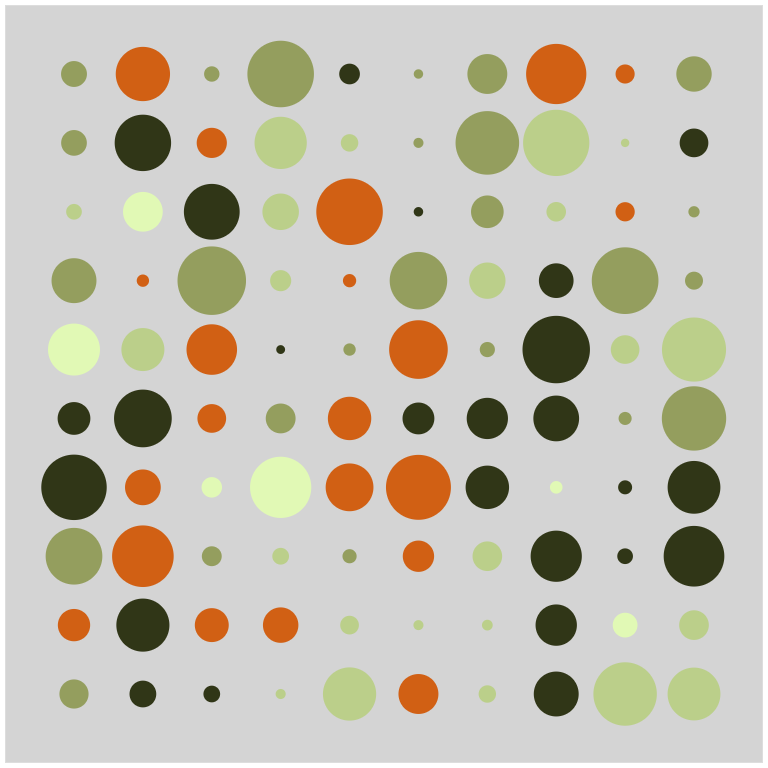
This pattern is drawn by a Shadertoy shader. Its source:

```glsl
// A ten by ten grid of flat discs on a pale grey panel with a thin white rim.
// Each cell hashes its index to a radius and a palette colour; the rim and the
// empty margin are equal on all sides, so opposite edges join when tiled.

const float COUNT = 10.0;          // discs across and down
const float SPACING = 0.0897;      // distance between disc centres
const float RADIUS_MIN = 0.0052;
const float RADIUS_MAX = 0.0446;   // stays inside its cell
const float RADIUS_SKEW = 1.3;     // above 1 favours small discs
const float RIM_WIDTH = 0.0068;
const uint SEED = 17u;

const vec3 RIM = vec3(1.0);
const vec3 PANEL = vec3(0.83);
const vec3 SAGE = vec3(0.733, 0.812, 0.541);
const vec3 ORANGE = vec3(0.82, 0.375, 0.08);
const vec3 OLIVE = vec3(0.58, 0.62, 0.37);
const vec3 FOREST = vec3(0.19, 0.21, 0.09);
const vec3 PALE_LIME = vec3(0.882, 0.976, 0.71);

// Integer bit mixing, returned as a value from 0 to 1
float hash(uvec2 cell, uint channel) {
    uint h = cell.x * 1973u + cell.y * 9277u + channel * 26699u + SEED * 7919u;
    h = (h ^ (h >> 16)) * 0x7feb352du;
    h = (h ^ (h >> 15)) * 0x846ca68bu;
    h ^= h >> 16;
    return float(h >> 8) / 16777216.0;
}

// Weighted choice from the palette
vec3 discColour(float pick) {
    if (pick < 0.27) return SAGE;
    if (pick < 0.51) return ORANGE;
    if (pick < 0.72) return OLIVE;
    if (pick < 0.91) return FOREST;
    return PALE_LIME;
}

// Coverage of a shape from its signed distance, smoothed over one pixel
float coverage(float dist, float pixel) {
    return clamp(0.5 - dist / pixel, 0.0, 1.0);
}

void mainImage(out vec4 fragColor, in vec2 fragCoord) {
    vec2 uv = fragCoord / iResolution.xy;
    float pixel = 1.0 / min(iResolution.x, iResolution.y);

    // Panel inside the rim
    vec2 toEdge = min(uv, 1.0 - uv);
    float panelDist = RIM_WIDTH - min(toEdge.x, toEdge.y);
    vec3 colour = mix(RIM, PANEL, coverage(panelDist, pixel));

    // Centred grid; clamping leaves the margin empty
    vec2 grid = (uv - 0.5) / SPACING + 0.5 * COUNT;
    vec2 cell = clamp(floor(grid), 0.0, COUNT - 1.0);
    vec2 local = (grid - cell - 0.5) * SPACING;
    uvec2 id = uvec2(cell);

    // One disc per cell
    float size = pow(hash(id, 0u), RADIUS_SKEW);
    float discDist = length(local) - mix(RADIUS_MIN, RADIUS_MAX, size);
    colour = mix(colour, discColour(hash(id, 1u)), coverage(discDist, pixel));

    fragColor = vec4(colour, 1.0);
}
```
